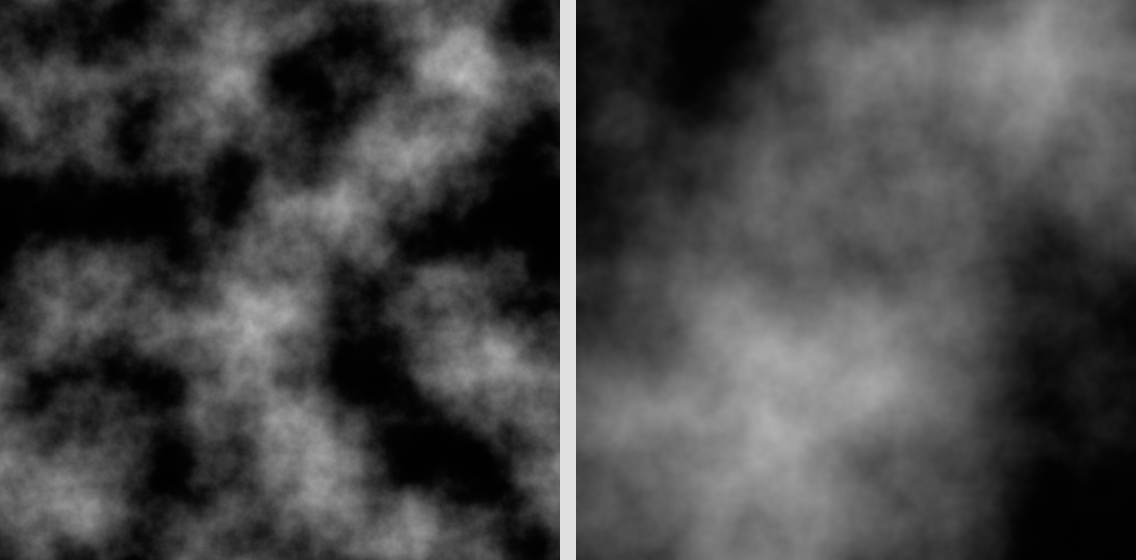
Left, the full canvas; right, a detail of the centre.
Write a three.js fragment shader that draws this texture.

```glsl
// Soft grey smoke on black: a tiling cloud field.
// Octaves of gradient noise on a wrapping lattice are summed, then mapped
// to a dark grey range with a smooth floor at black.

#define BASE_CELLS 4.0    // lattice cells across the canvas, first octave
#define OCTAVES 7
#define GAIN 0.52         // amplitude ratio between octaves
#define MID_GREY 0.21
#define CONTRAST 0.68
#define BLACK_SOFTNESS 0.003
#define SEED 17.0

varying vec2 vUv;

// Sine-free hash: three numbers in, two in 0..1 out.
vec2 hash23(vec3 p) {
  p = fract(p * vec3(0.1031, 0.1030, 0.0973));
  p += dot(p, p.yzx + 33.33);
  return fract((p.xx + p.yz) * p.zy);
}

// Slope contribution of one lattice corner, wrapped to the period.
float cornerSlope(vec2 cell, vec2 offset, float period, float layer) {
  vec2 wrapped = mod(cell, period);
  vec2 direction = normalize(hash23(vec3(wrapped, layer)) - 0.4999);
  return dot(direction, offset);
}

// Gradient noise that repeats every period cells.
float tilingNoise(vec2 p, float period, float layer) {
  vec2 cell = floor(p);
  vec2 f = p - cell;
  vec2 fade = f * f * f * (f * (f * 6.0 - 15.0) + 10.0);
  vec2 right = vec2(1.0, 0.0);
  vec2 up = vec2(0.0, 1.0);
  float a = cornerSlope(cell, f, period, layer);
  float b = cornerSlope(cell + right, f - right, period, layer);
  float c = cornerSlope(cell + up, f - up, period, layer);
  float d = cornerSlope(cell + 1.0, f - 1.0, period, layer);
  return mix(mix(a, b, fade.x), mix(c, d, fade.x), fade.y);
}

// Sum of octaves, each shifted so that the lattices do not line up.
float clouds(vec2 uv) {
  float sum = 0.0;
  float amplitude = 1.0;
  float cells = BASE_CELLS;
  for (int i = 0; i < OCTAVES; i++) {
    float layer = SEED + 7.0 * float(i);
    vec2 shift = hash23(vec3(layer, 5.0, 11.0));
    sum += amplitude * tilingNoise(uv * cells + shift, cells, layer);
    amplitude *= GAIN;
    cells *= 2.0;
  }
  return sum;
}

// Smooth version of max(x, 0).
float softFloor(float x) {
  return 0.5 * (x + sqrt(x * x + BLACK_SOFTNESS));
}

void main() {
  float grey = softFloor(MID_GREY + CONTRAST * clouds(vUv));
  gl_FragColor = vec4(vec3(min(grey, 1.0)), 1.0);
}
```
